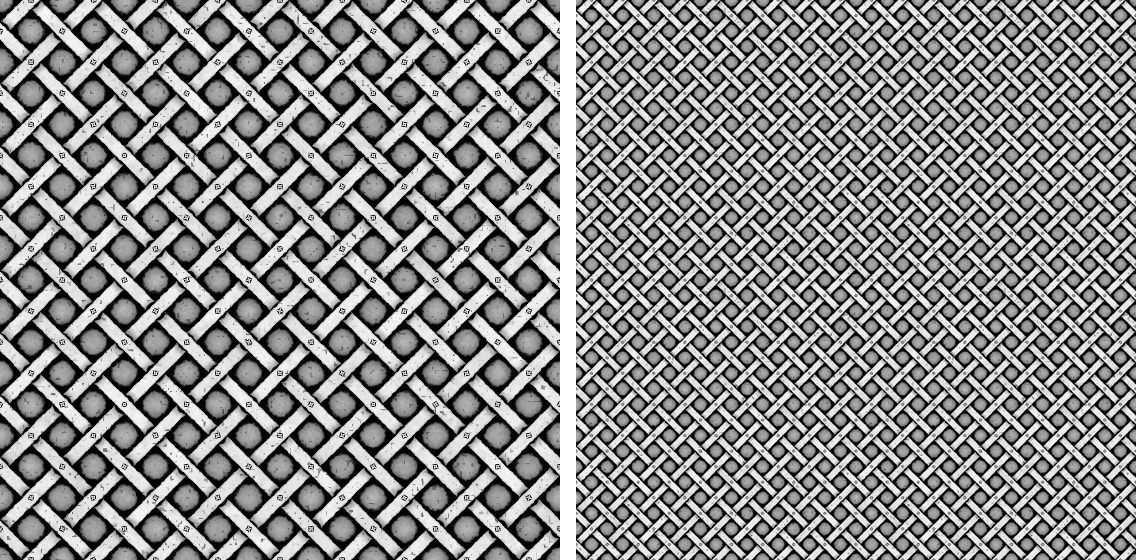
Left, the tile; right, the same tile 2 across and 2 down.
This texture is drawn by a Shadertoy shader. Its source:

```glsl
// A diagonal basket weave of pale worn strips, riveted at every crossing, over black,
// with a soft grey pad in each opening. Space is turned to the strip axes so one unit
// square holds one crossing; noise and ids wrap at the canvas edge, so it tiles.

const float REPEATS = 9.0;
const float HALF_WIDTH = 0.142;   // half strip width, in crossing spacings

float hash(vec2 p) {
    vec3 q = fract(p.xyx * 0.1031);
    q += dot(q, q.yzx + 33.33);
    return fract((q.x + q.y) * q.z);
}

// Value noise with n cells across the canvas, wrapping at its edges
float noise(vec2 uv, float n) {
    vec2 x = uv * n, i = floor(x), f = fract(x);
    f = f * f * (3.0 - 2.0 * f);
    vec2 lo = mod(i, n), hi = mod(i + 1.0, n);
    return mix(mix(hash(lo), hash(vec2(hi.x, lo.y)), f.x),
               mix(hash(vec2(lo.x, hi.y)), hash(hi), f.x), f.y);
}

// Random value for a point of the diagonal lattice, wrapping with the canvas
float latticeHash(vec2 d, float seed) {
    return hash(mod(floor(vec2(d.x + d.y, d.x - d.y) + 0.5), 2.0 * REPEATS) + seed);
}

float fill(float dist, float aa) {
    return 1.0 - smoothstep(-0.5 * aa, 0.5 * aa, dist);
}

// Grey pad with a rough, rounded square outline
float padShade(vec2 diag, vec2 uv, float rough, float aa, float back) {
    vec2 center = floor(diag + 0.5), g = abs(diag - center);
    float radius = 0.285 + 0.015 * (latticeHash(center, 41.0) - 0.5);
    float r = pow(dot(g * g, g), 1.0 / 3.0) * 0.6 + length(g) * 0.4;
    float shade = 0.67 - 0.25 * pow(r / radius, 2.4);
    shade += 0.07 * (noise(uv, 243.0) - 0.5) + 0.07 * (noise(uv, 54.0) - 0.5);
    shade -= 0.22 * smoothstep(0.82, 0.95, noise(uv, 198.0));
    float edge = r - radius + 2.0 * rough;
    return mix(back, shade, 1.0 - smoothstep(-0.035 - 0.5 * aa, 0.015 + 0.5 * aa, edge));
}

// One strip: across from its middle line, along from the middle of its visible part
float stripShade(float across, float along, vec2 id, vec2 uv, float rough) {
    float shade = 0.93 + 0.05 * (latticeHash(id, 7.0) - 0.5);
    shade -= 0.10 * noise(uv, 36.0) * noise(uv, 81.0);
    shade += 0.06 * (noise(uv, 261.0) - 0.5);
    // Pitted wear in patches
    float wear = smoothstep(0.35, 0.8, noise(uv, 27.0));
    shade -= (0.12 + 0.35 * wear) * smoothstep(0.78, 0.95, noise(uv, 216.0));
    // Greyer long edges
    float side = abs(across) / HALF_WIDTH;
    shade *= 1.0 - 0.16 * smoothstep(0.72, 1.0, side);
    // Soft shade and a black, bowed contact shadow where it dips under
    float left = 1.0 - HALF_WIDTH - abs(along);
    shade *= mix(0.62, 1.0, smoothstep(0.0, 0.24, left + 2.0 * rough));
    float bow = (0.045 + 0.04 * latticeHash(id, 19.0 + sign(along))) * (1.0 - 0.7 * side * side);
    return shade * smoothstep(bow - 0.02, bow + 0.025, left + rough);
}

// Small square rivet with a pale four-pointed star
float rivetShade(vec2 f, vec2 id, float aa, float back) {
    float turn = 0.785 + 1.1 * (latticeHash(id, 63.0) - 0.5);
    vec2 q = abs(mat2(cos(turn), sin(turn), -sin(turn), cos(turn)) * f);
    float big = max(q.x, q.y), small = min(q.x, q.y);
    float shade = mix(back, 0.03, fill(big - 0.06, aa));
    shade = mix(shade, 0.85, fill(big - 0.031 - 0.48 * small, aa));
    return mix(shade, 0.35, fill(length(q) - 0.012, aa));
}

void mainImage(out vec4 fragColor, in vec2 fragCoord) {
    vec2 uv = fragCoord / iResolution.xy;
    vec2 p = uv * REPEATS;
    vec2 diag = vec2(p.x + p.y, p.x - p.y);
    float aa = 1.414 * REPEATS / min(iResolution.x, iResolution.y);
    float rough = 0.022 * (noise(uv, 225.0) - 0.5) + 0.012 * (noise(uv, 90.0) - 0.5);

    // The strip on top alternates from crossing to crossing
    vec2 cell = floor(diag), f = diag - cell - 0.5;
    bool turned = mod(cell.x + cell.y, 2.0) < 0.5;
    vec2 local = turned ? f.yx : f;
    vec2 stepAxis = turned ? vec2(0.0, 1.0) : vec2(1.0, 0.0);
    float way = local.x < 0.0 ? -1.0 : 1.0;

    float shade = padShade(diag, uv, rough, aa, 0.01);

    // Lower strip, whose visible middle lies in the neighbouring square
    float under = stripShade(local.y, local.x - way, cell + way * stepAxis, uv, rough);
    shade = mix(shade, under, fill(abs(local.y) - HALF_WIDTH + rough, aa));

    // Upper strip and its rivet
    float over = stripShade(local.x, local.y, cell, uv, rough);
    shade = mix(shade, over, fill(abs(local.x) - HALF_WIDTH + rough, aa));
    shade = rivetShade(f, cell, aa, shade);

    fragColor = vec4(vec3(clamp(shade, 0.0, 1.0)), 1.0);
}
```
